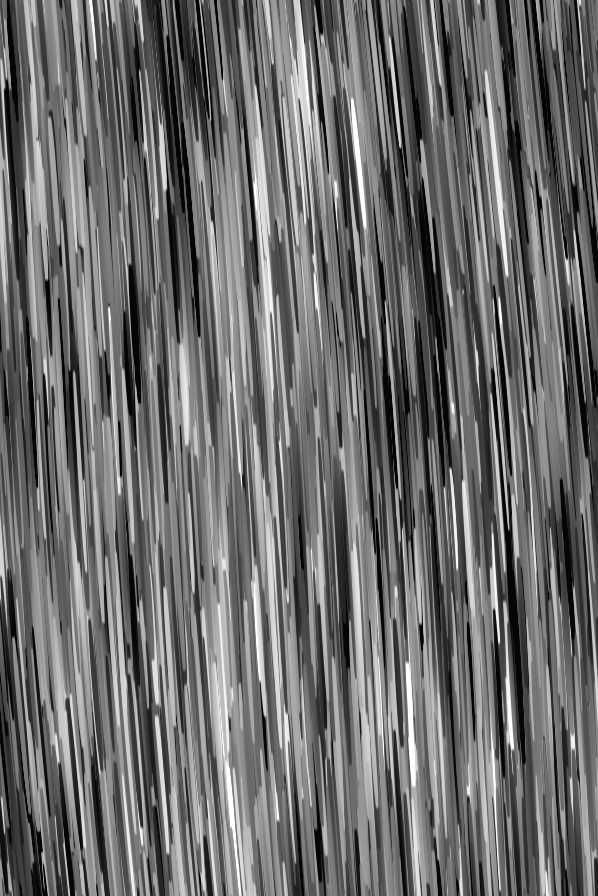
Write a WebGL 2 fragment shader that draws this texture.

```glsl
#version 300 es
precision highp float;
precision highp int;
// Dense grey fibres, slightly tilted from the vertical, like brushed hair or rain.
// Several layers of columns are cut into random streaks and painted over each other;
// stretched noise gathers the streaks into lighter and darker bundles.

uniform vec2 u_resolution;
out vec4 fragColor;

const int LAYERS = 6;
const float TILT = 0.08;           // sideways drift per unit of height
const float COLUMN_WIDTH = 0.0075; // in canvas heights
const float STREAK_LENGTH = 0.21;
const float MEAN_TONE = 0.41;
const float TONE_SPREAD = 0.235;

// Three random values in 0..1 for an integer cell
vec3 hash3(ivec3 cell) {
    uvec3 v = uvec3(cell + 4096) * 1664525u + 1013904223u;
    v.x += v.y * v.z; v.y += v.z * v.x; v.z += v.x * v.y;
    v ^= v >> 16u;
    v.x += v.y * v.z; v.y += v.z * v.x; v.z += v.x * v.y;
    return vec3(v >> 8u) / 16777216.0;
}

float valueNoise(vec2 p, int seed) {
    ivec2 c = ivec2(floor(p));
    vec2 f = fract(p);
    f = f * f * (3.0 - 2.0 * f);
    float a = hash3(ivec3(c, seed)).x;
    float b = hash3(ivec3(c + ivec2(1, 0), seed)).x;
    float d = hash3(ivec3(c + ivec2(0, 1), seed)).x;
    float e = hash3(ivec3(c + ivec2(1, 1), seed)).x;
    return mix(mix(a, b, f.x), mix(d, e, f.x), f.y);
}

// Straightens the tilted, gently bending fibre direction
vec2 fibreSpace(vec2 p, float tilt) {
    float bend = 0.005 * sin(p.y * 5.0 + p.x * 4.0);
    return vec2(p.x + tilt * p.y + bend, p.y);
}

// Roughly normal spread around zero with unit deviation
float bellCurve(vec3 r) {
    return 2.0 * (r.x + r.y + r.z - 1.5);
}

// Returns the tone offset (x) and coverage (y) of the streak at q
vec2 streak(vec2 q, int layer, float width, float len, float soft) {
    float x = q.x / width + 0.37 * float(layer);
    int column = int(floor(x));
    float y = q.y / len + hash3(ivec3(column, -9, layer)).x;
    ivec3 cell = ivec3(column, int(floor(y)), layer);
    vec3 shape = hash3(cell);
    vec3 shade = hash3(cell + ivec3(0, 0, 50));

    vec2 halfSize = mix(vec2(0.28, 0.3), vec2(0.5), shape.xy);
    vec2 jitter = (vec2(shape.z, shade.x) - 0.5) * (1.0 - 2.0 * halfSize);
    vec2 d = abs(fract(vec2(x, y)) - 0.5 - jitter);

    // Narrow the tips a little
    float along = d.y / halfSize.y;
    halfSize.x *= 1.0 - 0.4 * along * along * along;
    vec2 inside = (halfSize - d) * vec2(width, len);
    float cover = smoothstep(0.0, soft, inside.x)
                * smoothstep(0.0, 4.0 * soft, inside.y);
    return vec2(bellCurve(shade), cover);
}

// Slow light and dark variation shared by neighbouring streaks
float bundles(vec2 q) {
    float fine = valueNoise(q * vec2(75.0, 5.5), 101) - 0.5;
    float broad = valueNoise(q * vec2(11.0, 3.2), 102) - 0.5;
    return 0.34 * fine + 0.24 * broad;
}

// Mild darkening toward the left and right borders and the foot
float borderShade(vec2 uv) {
    float side = smoothstep(0.3, 0.5, abs(uv.x - 0.5));
    float foot = 1.0 - smoothstep(0.0, 0.2, uv.y);
    return 0.05 * side + 0.06 * foot * (0.4 + side);
}

void main() {
    vec2 p = gl_FragCoord.xy / u_resolution.y;
    float soft = max(0.0015, 1.0 / u_resolution.y);
    vec2 q = fibreSpace(p, TILT);

    // Ground fibres, then streaks painted from back to front
    float fibre = 3.0 * (valueNoise(q * vec2(260.0, 7.0), 103) - 0.5);
    for (int i = 0; i < LAYERS; i++) {
        vec3 r = hash3(ivec3(i, 7, 90));
        float tilt = TILT + 0.016 * (r.x - 0.5);
        float width = COLUMN_WIDTH * mix(0.85, 1.15, r.y);
        float len = STREAK_LENGTH * mix(0.75, 1.25, r.z);
        vec2 s = streak(fibreSpace(p, tilt), i, width, len, soft);
        fibre = mix(fibre, s.x, 0.94 * s.y);
    }

    float tone = MEAN_TONE + 0.02 + TONE_SPREAD * fibre + bundles(q);
    tone -= borderShade(gl_FragCoord.xy / u_resolution);
    fragColor = vec4(vec3(clamp(tone, 0.02, 1.0)), 1.0);
}
```
